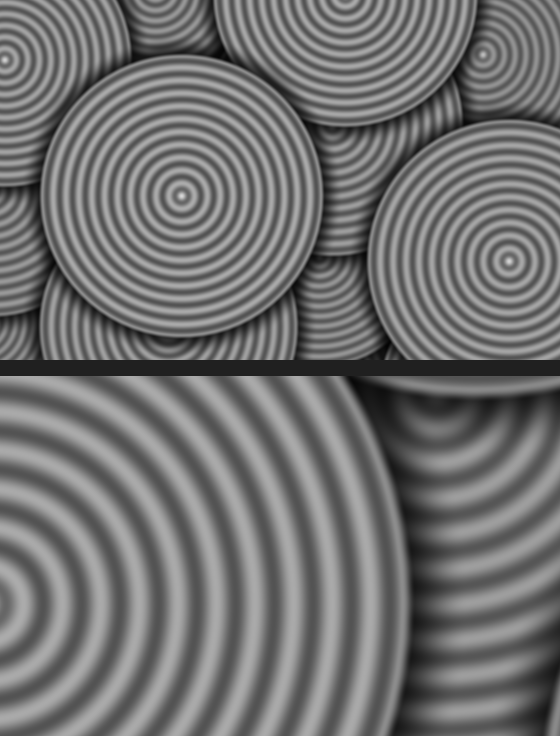
Top, the full canvas; bottom, a detail of the centre.
This pattern is drawn by a Shadertoy shader. Its source:

```glsl
const int DISC_COUNT = 22;
const float RING_COUNT = 11.0;
const float TAU = 6.2831853;
const float MARGIN = 0.15;

// Evenly scattered points in the unit square
vec2 scatter(float index) {
    return fract(0.5 + index * vec2(0.7549, 0.5698));
}

// Grey level of concentric rings; t runs from 0 at the centre to 1 at the rim
float rings(float t, float middle, float contrast) {
    float wave = cos(TAU * RING_COUNT * t);
    float centreGlow = 0.18 * exp(-pow(t * 20.0, 2.0));
    return middle + contrast * wave + centreGlow;
}

// Soft dark halo outside a rim
float shadow(float rimDistance, float reach) {
    return mix(0.15, 1.0, smoothstep(-0.01, reach, rimDistance));
}

// Lay one disc and its shadow over the grey below
float layDisc(float below, vec2 p, vec2 centre, float radius, float height) {
    float fromCentre = length(p - centre);
    float rimDistance = fromCentre - radius;
    float middle = mix(0.42, 0.495, height);
    float contrast = mix(0.05, 0.17, height);
    float face = rings(fromCentre / radius, middle, contrast);
    float cover = 1.0 - smoothstep(-0.008, 0.006, rimDistance);
    return mix(below * shadow(rimDistance, 0.055), face, cover);
}

void mainImage(out vec4 fragColor, in vec2 fragCoord) {
    vec2 p = fragCoord / iResolution.y;
    vec2 canvas = vec2(iResolution.x / iResolution.y, 1.0);
    float grey = 0.1;

    // Back to front: higher discs are larger and crisper
    for (int i = 0; i < DISC_COUNT; i++) {
        float index = float(i);
        float height = index / float(DISC_COUNT - 1);
        vec2 centre = mix(vec2(-MARGIN), canvas + MARGIN, scatter(index));
        float radius = mix(0.22, 0.39, height) + 0.02 * sin(index * 2.4);
        grey = layDisc(grey, p, centre, radius, height);
    }

    fragColor = vec4(vec3(grey), 1.0);
}
```
